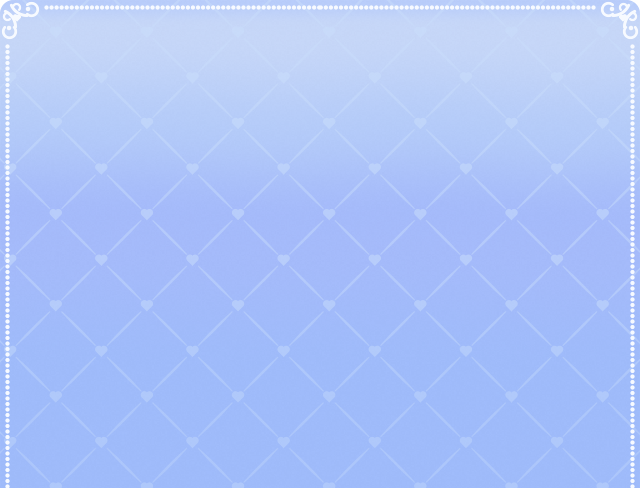
Write a Shadertoy shader that draws this pattern.

```glsl
// A blue gradient quilted by a diagonal lattice with a small heart at every crossing,
// framed by white beads and corner scrolls. Rotated lattice coordinates repeat the
// quilting; mirrored coordinates repeat the frame. One unit is 1/128 of the width.

const float UNITS_ACROSS = 128.0;
const float CELL = 18.23;
const vec2 LATTICE_ORIGIN = vec2(11.15, 24.7);
const float BEAD_INSET = 1.5;
const float BEAD_START = 9.3;
const vec3 QUILT_COLOR = vec3(0.79, 0.87, 0.985);
const vec3 FRAME_COLOR = vec3(0.97, 0.98, 1.0);

float hash21(vec2 p) {
    vec3 h = fract(p.xyx * vec3(0.1031, 0.1030, 0.0973));
    h += dot(h, h.yzx + 33.33);
    return fract((h.x + h.y) * h.z);
}

float valueNoise(vec2 p) {
    vec2 i = floor(p), f = fract(p);
    f = f * f * (3.0 - 2.0 * f);
    float top = mix(hash21(i), hash21(i + vec2(1, 0)), f.x);
    float bottom = mix(hash21(i + vec2(0, 1)), hash21(i + vec2(1, 1)), f.x);
    return mix(top, bottom, f.y);
}

float coverage(float dist, float pixel) {
    return 1.0 - smoothstep(-0.6 * pixel, 0.6 * pixel, dist);
}

// Heart centred on the origin, about 1.2 * size wide; y points down
float sdHeart(vec2 p, float size) {
    p = vec2(abs(p.x), 0.55 * size - p.y) / size;
    if (p.x + p.y > 1.0) return size * (length(p - vec2(0.25, 0.75)) - 0.35355);
    vec2 side = p - 0.5 * max(p.x + p.y, 0.0);
    float d = min(length(p - vec2(0.0, 1.0)), length(side));
    return size * d * sign(p.x - p.y);
}

// Round-ended arc spanning middle - spread to middle + spread radians
float sdArc(vec2 p, float radius, float middle, float spread, float halfWidth) {
    float c = cos(middle), s = sin(middle);
    p = vec2(c * p.x + s * p.y, abs(c * p.y - s * p.x));
    vec2 tip = radius * vec2(cos(spread), sin(spread));
    float d = atan(p.y, p.x) < spread ? abs(length(p) - radius) : length(p - tip);
    return d - halfWidth;
}

vec3 background(vec2 p) {
    float y = p.y + 2.0 * (valueNoise(p / 28.0) - 0.5);
    vec3 color = mix(vec3(0.72, 0.80, 0.98), vec3(0.775, 0.84, 0.97), smoothstep(0.0, 5.0, p.y));
    color = mix(color, vec3(0.705, 0.795, 0.975), smoothstep(6.0, 28.0, y));
    color = mix(color, vec3(0.645, 0.73, 0.98), smoothstep(24.0, 44.0, y));
    color = mix(color, vec3(0.622, 0.732, 0.98), smoothstep(48.0, 75.0, y));
    return color + 0.008 * (hash21(floor(p * 4.0)) - 0.5);
}

// Strand along one lattice axis: swells mid-way and stops short of the hearts
float strand(float across, float along, float pixel) {
    float reach = abs(along);
    float halfWidth = mix(0.12, 0.25, smoothstep(0.12, 0.4, reach));
    float line = coverage(abs(across) * CELL * 0.7071 - halfWidth, pixel);
    return line * smoothstep(0.11, 0.14, reach);
}

float quilting(vec2 p, float pixel) {
    vec2 q = (p - LATTICE_ORIGIN) / CELL;
    vec2 f = fract(vec2(q.x + q.y, q.x - q.y) + 0.5) - 0.5;
    vec2 local = 0.5 * CELL * vec2(f.x + f.y, f.x - f.y);
    float lines = max(strand(f.x, f.y, pixel), strand(f.y, f.x, pixel));
    return max(0.85 * lines, coverage(sdHeart(local, 2.05), pixel));
}

// Row of beads along x, beginning at BEAD_START
float sdBeads(vec2 p, float spacing) {
    float index = max(round((p.x - BEAD_START) / spacing), 0.0);
    return length(p - vec2(BEAD_START + index * spacing, BEAD_INSET)) - 0.42;
}

float sdCornerScroll(vec2 p) {
    float heart = sdHeart(p - vec2(3.4, 3.6), 1.35);
    vec2 q = p.x > p.y ? p : p.yx;
    float curl = sdArc(q - vec2(6.3, 1.9), 1.25, 0.0, 2.3, 0.27);
    float stem = sdArc(q - vec2(5.4, -0.3), 3.4, 2.15, 0.58, 0.30);
    float hook = sdArc(q - vec2(3.3, 1.5), 0.7, -1.2, 1.9, 0.23);
    float bud = length(q - vec2(5.6, 1.8)) - 0.45;
    return min(min(heart, min(curl, stem)), min(hook, bud));
}

float sdFrame(vec2 p) {
    float beads = min(sdBeads(p, 1.01), sdBeads(p.yx, 1.1));
    return min(beads, sdCornerScroll(p));
}

// Positive outside the rounded top corners
float sdRoundedCorner(vec2 p, float radius) {
    return length(max(radius - p, 0.0)) - radius;
}

void mainImage(out vec4 fragColor, in vec2 fragCoord) {
    float pixel = UNITS_ACROSS / iResolution.x;
    vec2 p = vec2(fragCoord.x, iResolution.y - fragCoord.y) * pixel;
    vec2 mirrored = vec2(min(p.x, UNITS_ACROSS - p.x), p.y);

    vec3 color = background(p);
    float strength = mix(0.52, 0.38, smoothstep(45.0, 90.0, p.y));
    color = mix(color, QUILT_COLOR, strength * quilting(p, pixel));
    color = mix(color, FRAME_COLOR, coverage(sdFrame(mirrored), pixel));
    color = mix(vec3(1.0), color, coverage(sdRoundedCorner(mirrored, 2.7), pixel));
    fragColor = vec4(color, 1.0);
}
```
